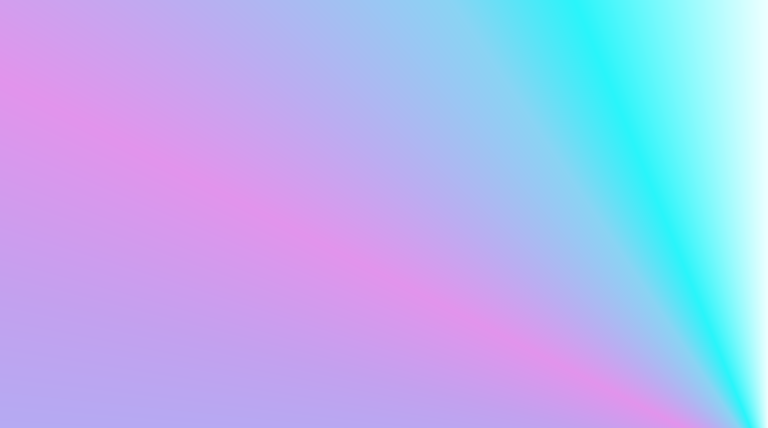
This background is drawn by a WebGL 1 fragment shader. Its source:

```glsl
precision highp float;

uniform vec2 u_resolution;

const vec3 ICE      = vec3(0.93, 1.00, 1.00);
const vec3 CYAN     = vec3(0.16, 0.96, 0.98);
const vec3 SKY      = vec3(0.54, 0.83, 0.955);
const vec3 LAVENDER = vec3(0.73, 0.68, 0.945);
const vec3 PINK     = vec3(0.885, 0.58, 0.925);
const vec3 ORCHID   = vec3(0.765, 0.63, 0.935);
const vec3 PERI     = vec3(0.695, 0.675, 0.955);

// Angle in degrees, measured from straight up towards the left.
float sweepAngle(vec2 point, vec2 center) {
    vec2 offset = point - center;
    return degrees(atan(-offset.x, offset.y));
}

// Blends to the next colour between two angles.
vec3 addStop(vec3 base, vec3 next, float from, float to, float angle) {
    return mix(base, next, clamp((angle - from) / (to - from), 0.0, 1.0));
}

// Colours fanning out from white-cyan to periwinkle.
vec3 conicGradient(float angle) {
    vec3 color = addStop(ICE, CYAN, 0.0, 22.3, angle);
    color = addStop(color, SKY, 22.3, 34.0, angle);
    color = addStop(color, LAVENDER, 34.0, 51.0, angle);
    color = addStop(color, PINK, 51.0, 63.0, angle);
    color = addStop(color, ORCHID, 63.0, 77.0, angle);
    return addStop(color, PERI, 77.0, 89.0, angle);
}

void main() {
    // Canvas height is one unit; the fan opens just below the right corner.
    vec2 point = gl_FragCoord.xy / u_resolution.y;
    vec2 center = vec2(u_resolution.x / u_resolution.y, -0.1);

    gl_FragColor = vec4(conicGradient(sweepAngle(point, center)), 1.0);
}
```
